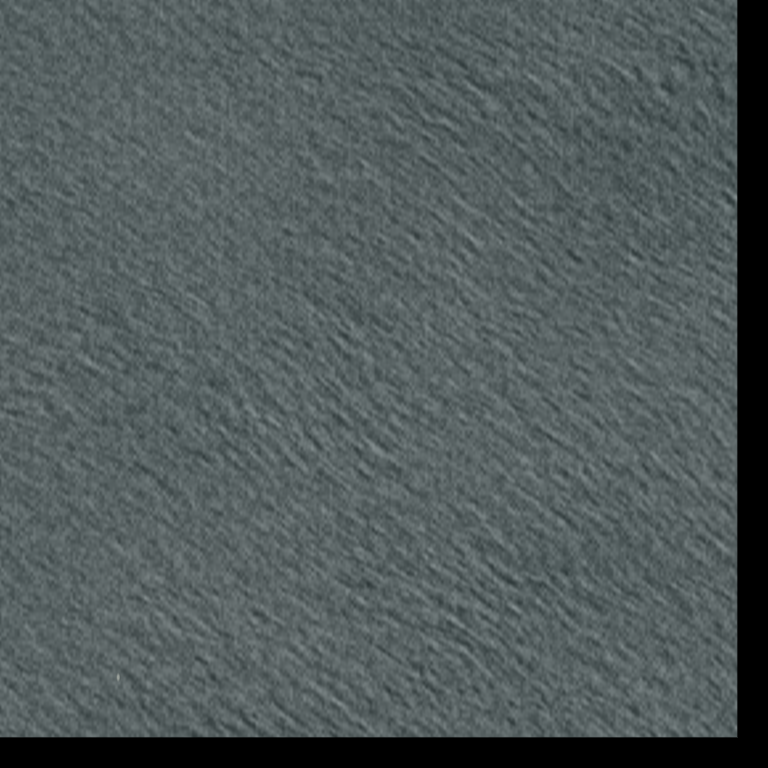
Give the GLSL for this texture, as a Shadertoy shader.

```glsl
// Blue-grey leathery sheet with fine diagonal wrinkles on a black backing
#define SHEET_COLOR vec3(0.341, 0.382, 0.385)
#define SHEET_RIGHT 0.960
#define SHEET_BOTTOM 0.040
#define WRINKLE_ANGLE 0.64
#define WRINKLE_FREQ vec2(34.0, 112.0)
#define WRINKLE_DEPTH 0.135
#define GRAIN_FREQ vec2(290.0, 190.0)
#define GRAIN_DEPTH 0.13
#define MOTTLE_DEPTH 0.055
#define FLECK_POS vec2(0.154, 0.118)

float hash(vec2 p) {
    return fract(sin(dot(p, vec2(127.1, 311.7))) * 43758.5453);
}

float noise(vec2 p) {
    vec2 i = floor(p), f = fract(p);
    f = f * f * (3.0 - 2.0 * f);
    float low = mix(hash(i), hash(i + vec2(1.0, 0.0)), f.x);
    float high = mix(hash(i + vec2(0.0, 1.0)), hash(i + vec2(1.0, 1.0)), f.x);
    return mix(low, high, f.y);
}

// Height of the creases; q.x runs along them, q.y across
float wrinkleHeight(vec2 q) {
    float broad = noise(q * WRINKLE_FREQ);
    float narrow = noise(q * WRINKLE_FREQ * vec2(1.9, 1.7) + 31.7);
    return broad + 0.55 * narrow;
}

// Light from the upper right turns height differences into shading
float wrinkleShade(vec2 uv) {
    vec2 bend = vec2(noise(uv * 5.0 + 3.1), noise(uv * 5.0 + 17.4)) - 0.5;
    bend += 0.25 * (vec2(noise(uv * 21.0 + 8.3), noise(uv * 21.0 + 41.9)) - 0.5);
    vec2 p = uv + 0.028 * bend;
    float c = cos(WRINKLE_ANGLE), s = sin(WRINKLE_ANGLE);
    vec2 q = vec2(c * p.x - s * p.y, s * p.x + c * p.y);
    q.y += 0.06 * q.x * q.x;
    return wrinkleHeight(q) - wrinkleHeight(q + vec2(0.0, 0.0055));
}

// Fine, slightly upright grain
float grainShade(vec2 uv) {
    float fine = noise(uv * GRAIN_FREQ) - 0.5;
    float coarse = noise(uv * GRAIN_FREQ * 0.57 + 63.2) - 0.5;
    return 0.8 * fine + 0.5 * coarse;
}

void mainImage(out vec4 fragColor, in vec2 fragCoord) {
    vec2 uv = fragCoord / iResolution.xy;
    float pixel = 1.0 / min(iResolution.x, iResolution.y);

    // Slow tonal clouds and uneven crease strength
    float mottle = 0.65 * noise(uv * 3.5 + 5.2) + 0.35 * noise(uv * 9.0 + 22.6) - 0.5;
    float strength = 0.5 + 0.6 * noise(uv * 7.0 + 11.8) + 0.25 * (uv.x - uv.y);

    // Surface shading
    float shade = WRINKLE_DEPTH * strength * wrinkleShade(uv);
    shade += GRAIN_DEPTH * grainShade(uv) + MOTTLE_DEPTH * mottle;
    vec3 color = SHEET_COLOR + shade;
    color.r += 0.10 * MOTTLE_DEPTH * (noise(uv * 4.0 + 71.0) - 0.5) + 0.15 * MOTTLE_DEPTH * mottle;

    // One pale speck
    float speck = length((uv - FLECK_POS) * vec2(1.6, 0.7));
    color = mix(color, vec3(0.68, 0.70, 0.67), 0.8 * (1.0 - smoothstep(0.001, 0.005, speck)));

    // Black backing past the right and bottom edges
    float inside = min(SHEET_RIGHT - uv.x, uv.y - SHEET_BOTTOM);
    color *= smoothstep(-pixel, pixel, inside);
    fragColor = vec4(color, 1.0);
}
```
